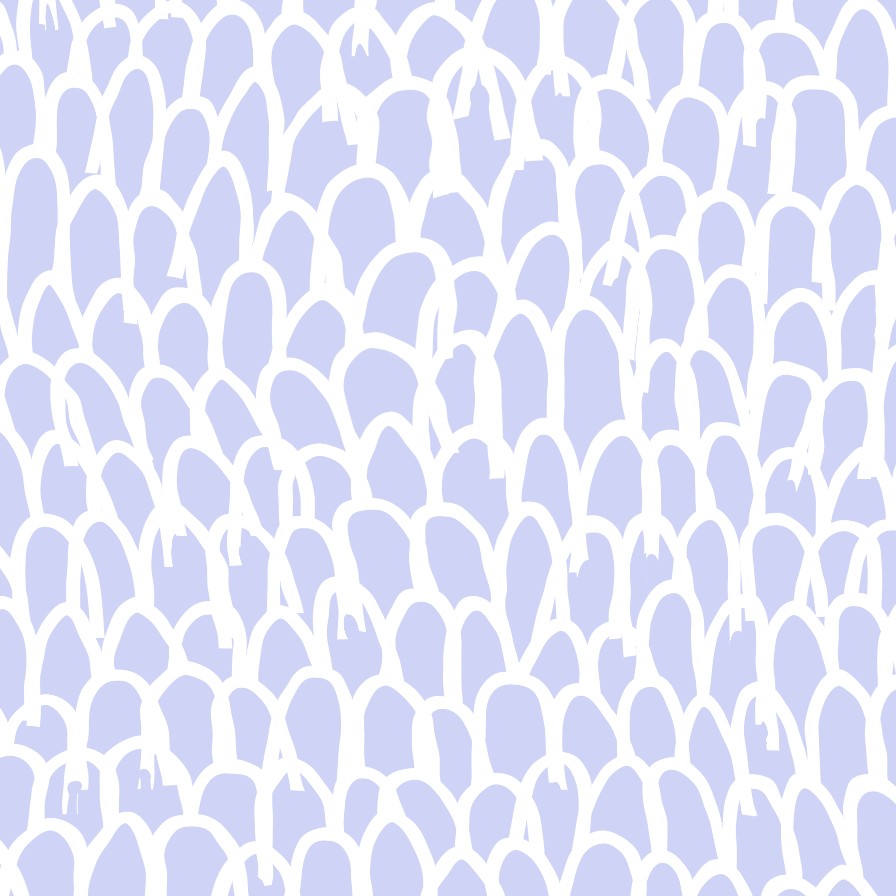
This pattern is drawn by a WebGL 1 fragment shader. Its source:

```glsl
precision highp float;
// Loose hand-drawn scales: staggered rows of open arches in white on lavender.
// Rows are painted from top to bottom; each arch hides the legs behind it,
// and now and then lets a short stub of them show. Noise bends the grid.

uniform vec2 u_resolution;

#define COLUMNS 13.5
#define ROWS 10.5
#define LINE_WIDTH 0.0155
#define JITTER vec2(0.28, 0.50)
#define BEND 0.060
#define WOBBLE 0.0045
#define STUB_DEPTH 0.034
#define STUB_CHANCE 0.28
#define LAVENDER vec3(0.810, 0.830, 0.970)
#define WHITE vec3(1.0)

vec2 hash2(vec2 p) {
  vec3 q = fract(p.xyx * vec3(0.1031, 0.1030, 0.0973));
  q += dot(q, q.yzx + 33.33);
  return fract((q.xx + q.yz) * q.zy);
}

// Smooth vector noise centred on zero
vec2 noise2(vec2 p) {
  vec2 i = floor(p), f = fract(p);
  f = f * f * (3.0 - 2.0 * f);
  vec2 low = mix(hash2(i), hash2(i + vec2(1.0, 0.0)), f.x);
  vec2 high = mix(hash2(i + vec2(0.0, 1.0)), hash2(i + 1.0), f.x);
  return mix(low, high, f.y) - 0.5;
}

// Distance to a superelliptic cap on straight legs, apex at the origin
float archDistance(vec2 p, vec2 radius, float power) {
  vec2 v = vec2(abs(p.x), max(p.y + radius.y, 0.0)) / radius;
  v = max(v, 1e-3);
  float f = pow(pow(v.x, power) + pow(v.y, power), 1.0 / power);
  vec2 slope = pow(v / f, vec2(power - 1.0)) / radius;
  return (f - 1.0) / length(slope);
}

// Returns (distance to the line, distance to the hiding interior)
vec2 arch(vec2 point, vec2 cell, float stagger, vec2 size) {
  vec2 place = hash2(cell + 17.3) - 0.5;
  vec2 shape = hash2(cell + 71.9);
  vec2 legs = hash2(cell + 139.1);
  vec2 style = hash2(cell + 211.7);

  vec2 apex = cell + 0.5 + vec2(stagger, 0.0) + JITTER * place;
  vec2 q = (point - apex) * size;
  float drop = max(-q.y, 0.0);
  q.x += (style.x - 0.5) * 0.36 * (drop - 0.5 * size.y);

  vec2 radius = size * vec2(mix(0.41, 0.53, shape.x), mix(0.48, 0.88, shape.y));
  radius.x += 0.05 * drop;
  float d = archDistance(q, radius, mix(1.65, 2.5, style.y));

  float legLength = size.y * mix(1.2, 1.65, q.x < 0.0 ? legs.x : legs.y);
  float cut = -legLength - q.y;
  float stub = fract(7.0 * legs.x + 3.0 * shape.y) < STUB_CHANCE ? STUB_DEPTH : 0.0;
  return vec2(max(abs(d) - 0.5 * LINE_WIDTH, cut), max(d + stub, cut));
}

void main() {
  float side = min(u_resolution.x, u_resolution.y);
  vec2 uv = gl_FragCoord.xy / side;
  float soft = 0.6 / side;

  // Broad bending of the rows plus a slight tremble of the pen
  vec2 p = uv + BEND * noise2(uv * 3.2 + 5.0);
  p += WOBBLE * noise2(uv * 38.0 + 40.0);

  vec2 grid = vec2(COLUMNS, ROWS);
  vec2 point = p * grid + 20.0;
  float ink = 0.0;

  // Upper rows first, so lower arches overlap them
  for (int r = 0; r < 3; r++) {
    float row = floor(point.y) + 2.0 - float(r);
    float stagger = 0.5 * mod(row, 2.0) + 0.3 * hash2(vec2(row, 3.0)).x;
    float column = floor(point.x - stagger);
    vec2 nearest = vec2(1.0);
    for (int c = -1; c <= 1; c++) {
      vec2 cell = vec2(column + float(c), row);
      nearest = min(nearest, arch(point, cell, stagger, 1.0 / grid));
    }
    ink *= smoothstep(-soft, soft, nearest.y);
    ink = max(ink, 1.0 - smoothstep(-soft, soft, nearest.x));
  }

  gl_FragColor = vec4(mix(LAVENDER, WHITE, ink), 1.0);
}
```
